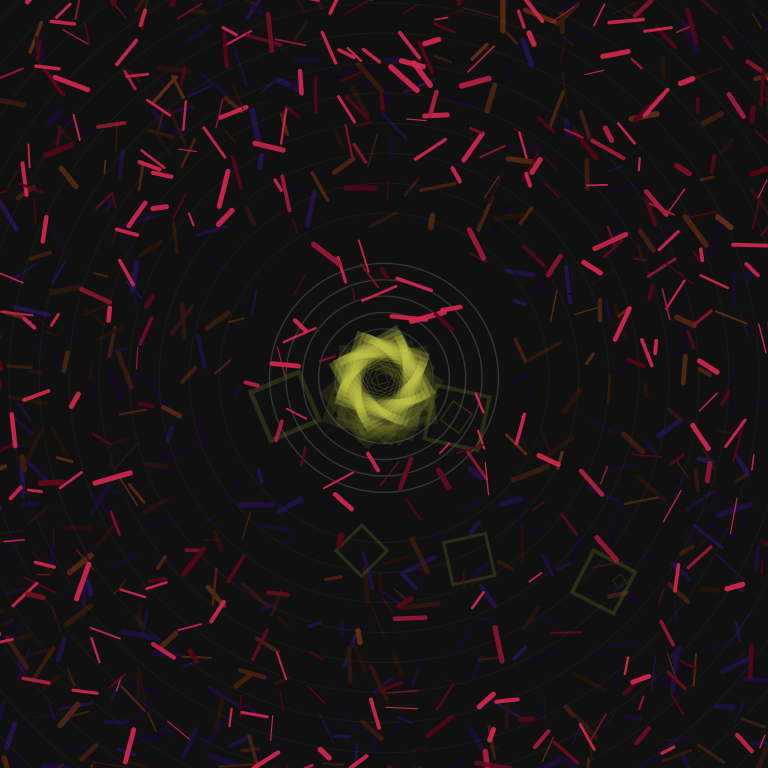
Write a WebGL 2 fragment shader that draws this background.

```glsl
#version 300 es
precision highp float;

uniform vec2 u_resolution;
out vec4 fragColor;

const vec2 CENTER = vec2(0.5, 0.508);
const vec3 OLIVE = vec3(0.48, 0.50, 0.15);
float pixelSize;

vec4 hash4(vec3 p) {
  vec4 q = fract(p.xyzx * vec4(0.1031, 0.1030, 0.0973, 0.1099));
  q += dot(q, q.wzxy + 33.33);
  return fract((q.xxyz + q.yzzw) * q.zywx);
}

float cover(float distanceToEdge) {
  return clamp(0.5 - distanceToEdge / pixelSize, 0.0, 1.0);
}

float bump(float x, float width) {
  return exp(-x * x / (width * width));
}

vec2 turn(vec2 p, float angle) {
  float c = cos(angle), s = sin(angle);
  return mat2(c, -s, s, c) * p;
}

// Square outline whose band lies inside the given half side
float frame(vec2 p, float halfSide, float angle, float band) {
  vec2 q = abs(turn(p, angle));
  float d = max(q.x, q.y) - halfSide;
  return cover(abs(d + band * 0.5) - band * 0.5);
}

// Chance of a stick: 0 violet, 1 brown, 2 crimson
float density(vec2 p, int kind) {
  vec2 d = p - CENTER;
  float r = length(d);
  float outer = smoothstep(0.23, 0.33, r);
  if (kind == 0) return smoothstep(0.14, 0.22, r) * mix(0.28, 0.5, smoothstep(0.0, -0.4, d.y));
  if (kind == 1) {
    float clusters = bump(length(p - vec2(0.13, 0.24)), 0.15) + bump(length(p - vec2(0.70, 0.50)), 0.10)
                   + bump(length(p - vec2(0.62, 0.69)), 0.07) + bump(length(p - vec2(0.48, 0.22)), 0.08);
    return smoothstep(0.15, 0.25, r) * 0.24 + 0.3 * clusters;
  }
  float inner = 0.65 * bump(r - 0.135, 0.045);
  float upper = 0.3 * bump(length(d - vec2(-0.03, 0.24)), 0.12);
  float right = 0.35 * bump(length(p - vec2(0.88, 0.66)), 0.08);
  float gap = 1.0 - 0.85 * bump(length(p - vec2(0.14, 0.52)), 0.09);
  return inner + upper + right + outer * gap * mix(0.25, 0.46, smoothstep(-0.25, 0.2, d.y));
}

// Jittered grid of round-capped sticks
vec3 scatter(vec3 color, vec2 p, int kind, float seed) {
  vec2 cell = floor(p * 22.0);
  for (int j = -1; j <= 1; j++) {
    for (int i = -1; i <= 1; i++) {
      vec2 id = cell + vec2(i, j);
      vec4 h = hash4(vec3(id + 40.0, seed));
      vec2 spot = (id + h.xy) / 22.0;
      if (h.z > density(spot, kind)) continue;
      vec4 g = hash4(vec3(id + 90.0, seed + 17.0));
      vec2 q = turn(p - spot, h.w * 6.2832);
      q.x -= clamp(q.x, -1.0, 1.0) * 0.0;
      float halfLength = mix(0.007, 0.024, g.x);
      float radius = mix(0.0007, 0.0036, g.y);
      q.x = max(abs(q.x) - halfLength, 0.0);
      vec3 ink = mix(vec3(0.07, 0.035, 0.12), vec3(0.15, 0.07, 0.34), g.z * g.z);
      if (kind == 1) ink = mix(vec3(0.14, 0.065, 0.05), vec3(0.40, 0.18, 0.07), g.z * g.z);
      if (kind == 2) ink = mix(vec3(0.32, 0.02, 0.09), vec3(0.83, 0.15, 0.31), smoothstep(0.25, 0.65, g.z));
      color = mix(color, ink, 0.92 * cover(length(q) - radius));
    }
  }
  return color;
}

void main() {
  float side = min(u_resolution.x, u_resolution.y);
  pixelSize = 1.0 / side;
  vec2 p = (gl_FragCoord.xy - 0.5 * u_resolution) / side + 0.5;
  vec2 d = p - CENTER;
  float r = length(d);
  vec3 color = vec3(0.063);

  // Dim sticks
  for (int k = 0; k < 4; k++) color = scatter(color, p, k / 2, float(k) * 7.0 + 3.0);

  // Concentric rings, bright near the middle and faint outside
  float nearRing = abs(fract((r - 0.149) / 0.0213 + 0.5) - 0.5) * 0.0213;
  float farRing = abs(fract((r - 0.449) / 0.0391 + 0.5) - 0.5) * 0.0391;
  color += 0.14 * cover(nearRing - 0.0009) * step(r, 0.152) * smoothstep(0.02, 0.08, r);
  color += 0.035 * cover(farRing - 0.0006) * step(0.2, r);

  // Stray frames
  float stray = frame(p - vec2(0.471, 0.283), 0.0255, 0.78, 0.004);
  stray += frame(p - vec2(0.611, 0.272), 0.030, 0.22, 0.004);
  stray += frame(p - vec2(0.786, 0.242), 0.033, -0.48, 0.005);
  stray += frame(p - vec2(0.807, 0.243), 0.007, 0.6, 0.001);
  stray += frame(p - vec2(0.595, 0.456), 0.038, -0.22, 0.005);
  stray += frame(p - vec2(0.594, 0.457), 0.016, -0.6, 0.002);
  stray += frame(p - vec2(0.371, 0.471), 0.037, 0.40, 0.006);
  color = mix(color, OLIVE, 0.25 * min(stray, 1.0));

  // Crimson sticks
  for (int k = 0; k < 2; k++) color = scatter(color, p, 2, float(k) * 11.0 + 51.0);

  // Dim halo of frames below the rosette
  for (int i = 0; i < 9; i++) {
    vec4 h = hash4(vec3(float(i), 5.0, 8.0));
    vec2 shift = vec2((h.x - 0.5) * 0.045, -0.01 - 0.02 * h.y);
    color = mix(color, OLIVE, 0.16 * frame(d - shift, mix(0.045, 0.058, h.z), h.w * 1.57, 0.012));
  }

  // Rosette of nested turning frames
  for (int i = 0; i < 24; i++) {
    float t = float(i) / 23.0;
    float halfSide = mix(0.007, 0.051, pow(t, 0.75));
    float band = mix(0.0012, 0.0105, smoothstep(0.2, 0.8, t));
    vec3 yellow = mix(OLIVE, vec3(0.77, 0.79, 0.28), smoothstep(0.1, 0.6, t));
    vec2 q = d + vec2(0.0025, 0.001);
    color = mix(color, yellow, mix(0.3, 0.26, t) * frame(q, halfSide, float(i) * 2.4 + 0.3, band));
  }
  fragColor = vec4(color, 1.0);
}
```
